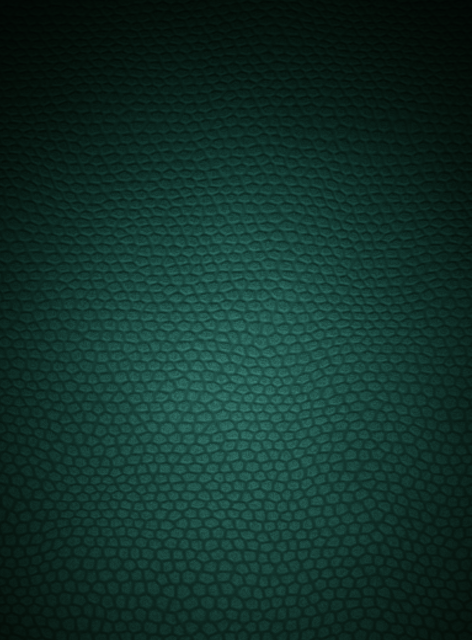
A Shadertoy shader for this texture:

```glsl
float hash(vec2 p) {
    return fract(sin(dot(p, vec2(127.1, 311.7))) * 43758.5453);
}

float valueNoise(vec2 p) {
    vec2 cell = floor(p), f = fract(p);
    f = f * f * (3.0 - 2.0 * f);
    return mix(mix(hash(cell), hash(cell + vec2(1, 0)), f.x),
               mix(hash(cell + vec2(0, 1)), hash(cell + vec2(1, 1)), f.x), f.y);
}

// Wavy, staggered rows that grow flatter toward the top
vec2 grainSpace(vec2 p) {
    vec2 bend = vec2(valueNoise(p * 8.0), valueNoise(p * 7.0 + 31.0)) - 0.5;
    vec2 fine = vec2(valueNoise(p * 22.0 + 5.0), valueNoise(p * 22.0 + 67.0)) - 0.5;
    p += bend * vec2(0.014, 0.030) + fine * 0.005;
    return vec2(p.x * 46.0, p.y * (57.0 + 9.0 * p.y));
}

// Rounded pebble height: 0 in the creases, 1 on the plateau
float pebbleHeight(vec2 p) {
    vec2 q = grainSpace(p);
    vec2 base = floor(q);
    float nearest = 9.0, second = 9.0;
    for (int y = -2; y <= 2; y++) {
        for (int x = -2; x <= 2; x++) {
            vec2 id = base + vec2(x, y);
            vec2 jitter = vec2(hash(id), hash(id + 57.3)) - 0.5;
            vec2 centre = id + 0.5 + jitter * vec2(0.46, 0.34);
            centre.x += 0.5 * mod(id.y, 2.0) - 0.25;
            float d = length(q - centre);
            second = min(second, max(nearest, d));
            nearest = min(nearest, d);
        }
    }
    // Rounding off the corners keeps the pebbles from looking cut
    float ridge = smoothstep(0.0, 0.46, second - nearest);
    return ridge * (1.0 - 0.6 * smoothstep(0.35, 0.7, nearest));
}

void mainImage(out vec4 fragColor, in vec2 fragCoord) {
    vec2 uv = fragCoord / iResolution.xy;
    vec2 p = fragCoord / iResolution.y;

    // Broad glow, a little below the middle
    vec2 d = uv - vec2(0.5, 0.42);
    float glow = exp(-4.0 * d.x * d.x - (d.y > 0.0 ? 5.8 : 4.6) * d.y * d.y);
    glow = 0.03 + 0.96 * glow;

    // Relief: creases dominate below, lit lower rims above
    float height = pebbleHeight(p);
    float slope = pebbleHeight(p + vec2(0.0004, 0.0018))
                - pebbleHeight(p - vec2(0.0004, 0.0018));
    float upper = smoothstep(0.1, 0.75, uv.y);
    float relief = 1.0 + mix(0.34, 0.04, upper) * (height - 0.65)
                 + mix(0.14, 0.32, upper) * slope;

    // Pores and fine speckle on the plateaus
    float pores = valueNoise(p * 270.0) - 0.5;
    float speckle = valueNoise(p * 520.0 + 19.0) - 0.5;
    relief += (0.18 * pores + 0.22 * speckle) * mix(0.4, 1.0, height);
    relief += 0.08 * (valueNoise(p * 11.0 + 83.0) - 0.5);

    // Green leather ramp, greyer toward the bottom
    float green = 0.375 * glow * relief;
    float red = 0.2 * green + 0.5 * green * green + 0.05 * green * (1.0 - uv.y);
    float blue = max(0.95 * green - 0.02, 0.6 * green);
    fragColor = vec4(clamp(vec3(red, green, blue), 0.0, 1.0), 1.0);
}
```
